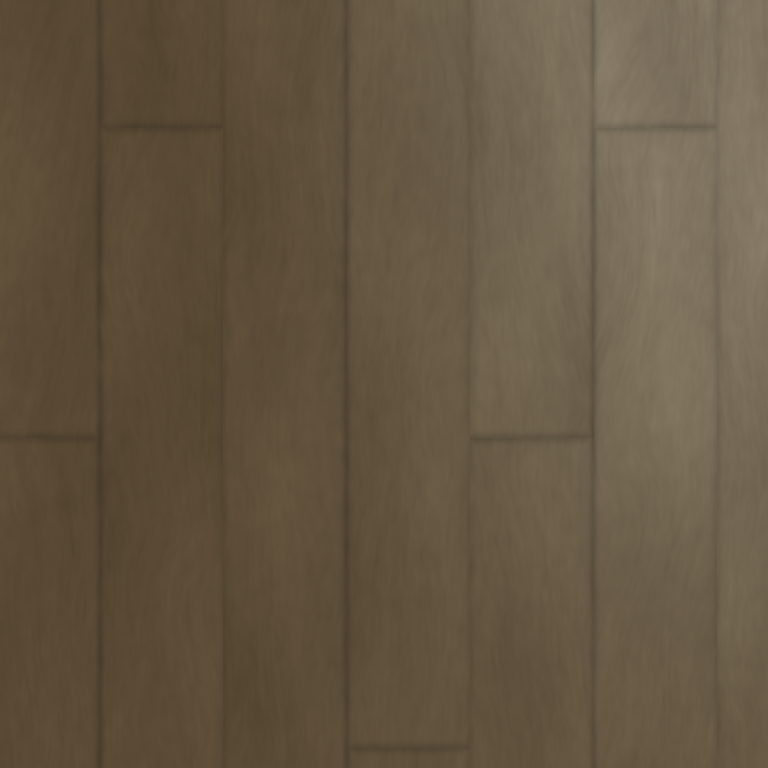
This texture is drawn by a WebGL 2 fragment shader. Its source:

```glsl
#version 300 es
precision highp float;

uniform vec2 u_resolution;
out vec4 outColor;

vec2 hash2(vec2 p) {
  vec3 q = fract(p.xyx * vec3(0.1031, 0.1030, 0.0973));
  q += dot(q, q.yzx + 33.33);
  return fract((q.xx + q.yz) * q.zy);
}

float cornerSlope(vec2 cell, vec2 offset) {
  return dot(hash2(cell) * 2.0 - 1.0, offset);
}

float gradientNoise(vec2 p) {
  vec2 i = floor(p), f = fract(p);
  vec2 w = f * f * f * (f * (f * 6.0 - 15.0) + 10.0);
  vec2 e = vec2(1.0, 0.0);
  float low = mix(cornerSlope(i, f), cornerSlope(i + e, f - e), w.x);
  float high = mix(cornerSlope(i + e.yx, f - e.yx), cornerSlope(i + 1.0, f - 1.0), w.x);
  return mix(low, high, w.y);
}

// Slow figure, bent growth rings, fibres and short pores of one board
float woodGrain(vec2 p, vec2 seed) {
  vec2 s = seed * 60.0 + 20.0;
  float figure = gradientNoise(p * vec2(9.0, 3.2) + s);
  float bend = gradientNoise(p * vec2(7.0, 5.0) + s.yx);
  float slant = (seed.y - 0.3) * 0.25 * p.y;
  float x = p.x - slant + 0.04 * bend + 0.02 * figure;
  float rings = sin(50.0 * figure + 110.0 * x + 9.0 * bend);
  float streaks = gradientNoise(vec2(x * 42.0, p.y * 6.0) + s);
  float fibres = gradientNoise(vec2(x * 125.0, p.y * 22.0) + s.yx);
  float pores = gradientNoise(vec2(x * 210.0, p.y * 55.0) + s);
  float mottle = gradientNoise(p * vec2(50.0, 32.0) + s);
  return 0.14 * figure + 0.004 * rings + 0.05 * streaks
       + 0.045 * fibres + 0.035 * pores + 0.035 * mottle;
}

// Soft dark groove around distance d
float groove(float d, float width) {
  return exp(-d * d / (width * width));
}

void main() {
  vec2 uv = gl_FragCoord.xy / u_resolution;

  // Vertical planks, each end joint stepped by a quarter of a board
  float plankWidth = 0.1607;
  float boardLength = 1.615;
  float u = (uv.x - 0.130) / plankWidth + 1.0;
  float plank = floor(u);
  float v = (uv.y - 0.430) / boardLength - plank * 0.25;
  vec2 seed = hash2(vec2(plank, floor(v)) + 17.0);

  // Window sheen rising towards the upper right, partly stepped per plank
  float plankCentre = 0.130 + (plank - 0.5) * plankWidth;
  float sheenX = mix(uv.x, plankCentre, 0.25) + 0.14 * (uv.y - 0.6);
  float sheen = 0.92 * smoothstep(0.34, 0.98, sheenX) * smoothstep(-0.4, 0.95, uv.y);
  sheen += 0.16 * smoothstep(0.12, 0.65, uv.x);
  vec3 color = mix(vec3(0.354, 0.292, 0.209), vec3(0.502, 0.458, 0.380), min(sheen, 1.0));

  // Board tone and grain
  float grain = woodGrain(uv, seed) + 0.02 * (seed.x - 0.5);
  color *= 1.0 + grain * vec3(0.92, 1.0, 1.08);

  // Long seams alternate in depth and waver slightly along their length
  float seamId = floor(u + 0.5);
  float seamDistance = abs(u - seamId) * plankWidth;
  float depth = mix(0.05, 0.13, mod(seamId, 2.0));
  depth *= 1.0 + 0.6 * gradientNoise(vec2(seamId * 7.3, uv.y * 26.0));
  float seam = depth * groove(seamDistance, 0.0046) + 0.025 * groove(seamDistance, 0.010);

  // End joints
  float jointDistance = abs(v - floor(v + 0.5)) * boardLength;
  float jointDepth = 0.11 * (1.0 + 0.4 * gradientNoise(vec2(uv.x * 24.0, plank * 5.3)));
  float joint = jointDepth * groove(jointDistance, 0.0064) + 0.015 * groove(jointDistance, 0.012);

  color *= 1.0 - max(seam, joint);
  outColor = vec4(color, 1.0);
}
```
